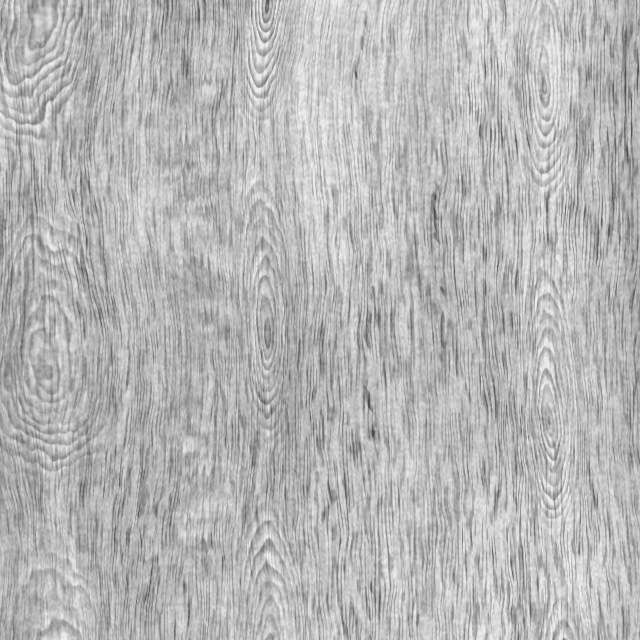
A WebGL 1 fragment shader for this texture:

```glsl
precision highp float;
// Pale grey oak board: fine broken grooves, arched growth rings, knots and cross-grain flecks.
uniform vec2 u_resolution;

const float BASE_TONE = 0.785;
const float TONE_MIN = 0.30;
const float TONE_MAX = 0.92;
const float GROOVE_FREQUENCY = 185.0;
const vec2 FIBRE_SCALE = vec2(270.0, 14.0);
const vec2 PORE_SCALE = vec2(290.0, 38.0);
const float GROOVE_DEPTH = 0.155;
const float FIBRE_DEPTH = 0.13;
const float PORE_DEPTH = 0.16;
const float SPECK_DEPTH = 0.11;
const float RIPPLE_DEPTH = 0.06;
const float STREAK_DEPTH = 0.10;
const float BLOTCH_DEPTH = 0.12;
const float RING_DEPTH = 0.23;
const float RING_FREQUENCY = 36.0;
const float FIGURE_HEIGHT = 0.52;
// One entry for each of the three columns of arched figure
const vec3 COLUMN_X = vec3(0.07, 0.42, 0.855);
const vec3 COLUMN_Y = vec3(0.42, 0.47, 0.34);
const vec3 COLUMN_WIDTH = vec3(0.080, 0.036, 0.038);
const vec3 COLUMN_SLIMNESS = vec3(2.2, 4.6, 4.8);
const vec3 COLUMN_WOBBLE = vec3(5.0, 2.4, 2.8);
const vec3 CORE_DEPTH = vec3(0.05, 0.20, 0.12);
const float FLECK_X = 0.30;
const float FLECK_WIDTH = 0.06;
const vec2 CRACK_X = vec2(0.58, 0.685);

float hash(vec2 p) {
  vec3 q = fract(p.xyx * 0.1031);
  q += dot(q, q.yzx + 33.33);
  return fract((q.x + q.y) * q.z);
}

// Smooth random values along one vertical track, shifted so rows do not align
float track(float column, float y) {
  y += 40.0 * hash(vec2(column, 7.0));
  float row = floor(y);
  return mix(hash(vec2(column, row)), hash(vec2(column, row + 1.0)),
             smoothstep(0.0, 1.0, y - row));
}

float noise(vec2 p) {
  float column = floor(p.x);
  return mix(track(column, p.y), track(column + 1.0, p.y),
             smoothstep(0.0, 1.0, p.x - column));
}

float fbm(vec2 p) {
  return 0.55 * noise(p) + 0.3 * noise(p * 2.1 + 17.0) + 0.15 * noise(p * 4.3 + 41.0);
}

float bell(float x) {
  return exp(-x * x);
}

void main() {
  vec2 uv = gl_FragCoord.xy / u_resolution;

  // Slow sideways drift of the grain, and a small ragged jitter
  float drift = 0.040 * (noise(uv * vec2(4.0, 2.8) + 3.0) - 0.5)
              + 0.009 * (noise(uv * vec2(13.0, 8.0) + 9.0) - 0.5);
  float jitter = 0.0035 * (noise(uv * vec2(45.0, 32.0) + 5.0) - 0.5);
  vec2 grain = vec2(uv.x + drift + jitter, uv.y);
  float ringWobble = fbm(uv * vec2(11.0, 6.0) + 60.0) - 0.5;
  float ringRagged = 0.4 * (noise(uv * vec2(120.0, 60.0)) - 0.5);

  // Nested arches around each knot, and fibres that part around it
  float rings = 0.0;
  float ringCover = 0.0;
  float cores = 0.0;
  float bend = 0.0;
  for (int i = 0; i < 3; i++) {
    float dx = uv.x + 1.3 * drift - COLUMN_X[i];
    float cell = (uv.y - COLUMN_Y[i]) / FIGURE_HEIGHT + 0.4;
    float dy = (fract(cell) - 0.4) * FIGURE_HEIGHT;
    float strength = mix(0.6, 1.1, hash(vec2(floor(cell) + 5.0, float(i))));
    float across = bell(dx / COLUMN_WIDTH[i]);
    float tall = dy < 0.0 ? 1.5 * dy : 0.9 * dy;
    float radius = length(vec2(dx * COLUMN_SLIMNESS[i], tall));
    float fade = across * (1.0 - smoothstep(0.13, 0.20, -dy)) * (1.0 - smoothstep(0.18, 0.31, dy));
    float phase = radius * RING_FREQUENCY + COLUMN_WOBBLE[i] * ringWobble + ringRagged;
    float saw = fract(phase);
    float edge = smoothstep(0.1, 0.8, saw) * (1.0 - smoothstep(0.8, 1.0, saw));
    float ringShare = 0.4 + 1.2 * noise(vec2(phase * 0.7, float(i) + uv.y * 5.0));
    rings += fade * strength * ringShare * (edge - 0.4);
    ringCover += fade * strength;
    cores += CORE_DEPTH[i] * strength * bell(radius / 0.03);
    bend += 0.5 * dx * across * bell(dy / (dy < 0.0 ? 0.09 : 0.14));
  }
  grain.x -= bend;

  // Thin broken grooves, fibres, short pores, fine specks and faint cross ripples
  float grooveWave = 0.5 + 0.5 * sin(6.2832 * (grain.x * GROOVE_FREQUENCY
                   + 1.5 * noise(grain * vec2(60.0, 14.0) + 15.0)));
  float broken = smoothstep(0.3, 0.7, noise(grain * vec2(170.0, 26.0) + 33.0));
  float groove = smoothstep(0.35, 1.0, grooveWave) * broken;
  float fibre = noise(grain * FIBRE_SCALE);
  float pores = smoothstep(0.5, 0.9, noise(grain * PORE_SCALE + 80.0));
  float speck = noise(grain * vec2(420.0, 230.0) + 30.0);
  float ripple = noise(uv * vec2(70.0, 170.0) + 12.0);
  float grooveShare = 0.6 + 0.8 * noise(uv * vec2(9.0, 4.0) + 50.0);

  // Broad light and dark areas
  float streak = noise(grain * vec2(22.0, 1.3) + 11.0);
  float blotch = fbm(uv * vec2(6.0, 3.5) + 25.0);
  float side = smoothstep(0.2, 0.6, uv.x) - 0.6;

  // Rough band of short marks across the grain
  float band = bell((grain.x - FLECK_X) / FLECK_WIDTH);
  float patches = band * smoothstep(0.3, 0.6, noise(uv * vec2(14.0, 6.0) + 70.0));
  float fleck = noise(vec2(uv.x * 34.0, uv.y * 85.0 + 2.0 * fibre));

  float tone = BASE_TONE + 0.05 * side - 0.035 * bell((uv.y - 0.38) / 0.18);
  tone += FIBRE_DEPTH * (fibre - 0.5) + SPECK_DEPTH * (speck - 0.5) + RIPPLE_DEPTH * (ripple - 0.5);
  tone += STREAK_DEPTH * (streak - 0.5) + BLOTCH_DEPTH * (blotch - 0.5);
  tone -= (GROOVE_DEPTH * groove + PORE_DEPTH * pores) * grooveShare
        * (1.0 - 0.5 * patches) * (1.0 - 0.45 * min(ringCover, 1.0));
  tone -= RING_DEPTH * rings * (0.6 + 0.8 * fibre) + cores * (0.5 + fibre);
  tone += patches * 0.26 * (fleck - 0.55);
  tone -= 0.08 * bell((grain.x - 0.235) / 0.016) * smoothstep(0.4, 0.8, fleck);

  // Chains of short slanted cracks
  for (int i = 0; i < 2; i++) {
    float path = grain.x - CRACK_X[i] + 0.02 * (noise(vec2(float(i), uv.y * 7.0)) - 0.5);
    float tick = noise(vec2(path * 170.0 + uv.y * 60.0, uv.y * 60.0));
    float stretch = smoothstep(0.35, 0.65, noise(vec2(float(i) + 20.0, uv.y * 6.0)));
    tone -= 0.28 * bell(path / 0.004) * stretch * smoothstep(0.5, 0.75, tick);
  }

  gl_FragColor = vec4(vec3(clamp(tone, TONE_MIN, TONE_MAX)), 1.0);
}
```
